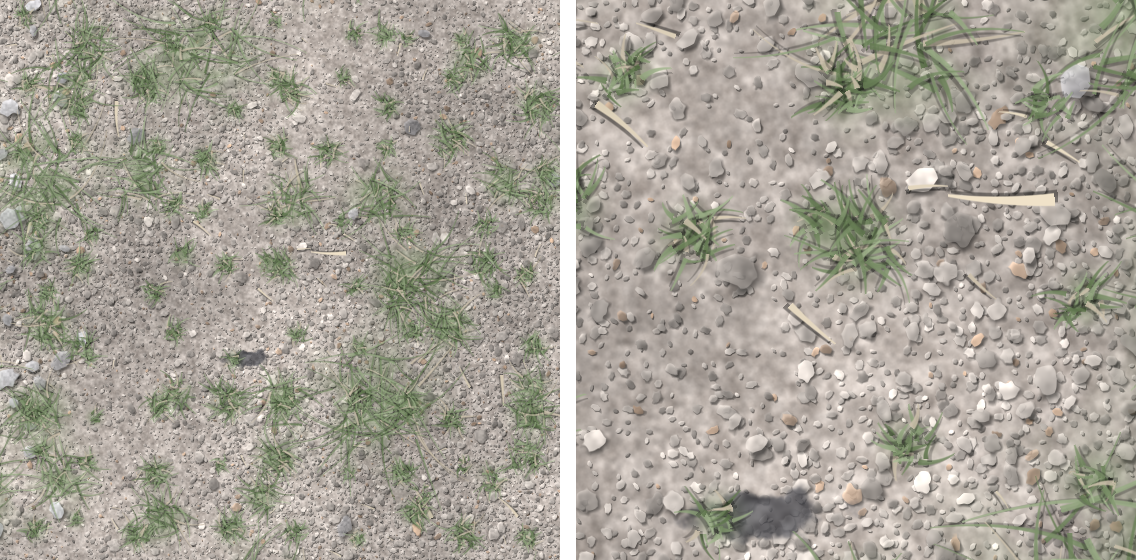
Left, the full canvas; right, a detail of the centre.
Reproduce this texture procedurally as a Shadertoy shader.

```glsl
const vec3 SOIL = vec3(0.675, 0.64, 0.615);
const vec3 PEBBLE = vec3(0.76, 0.73, 0.705);
const vec3 ROCK = vec3(0.77, 0.765, 0.78);
const vec3 CLAY = vec3(0.75, 0.64, 0.55);
const vec3 STRAW = vec3(0.86, 0.81, 0.72);
const vec3 GRASS_DARK = vec3(0.33, 0.42, 0.26);
const vec3 GRASS_LIGHT = vec3(0.68, 0.75, 0.60);
const vec3 CHARRED = vec3(0.30, 0.30, 0.32);

float hash(vec2 p) {
    vec3 q = fract(p.xyx * 0.1031);
    q += dot(q, q.yzx + 33.33);
    return fract((q.x + q.y) * q.z);
}
vec2 hash2(vec2 p) { return vec2(hash(p + 3.7), hash(p + 41.3)); }

float noise(vec2 p) {
    vec2 i = floor(p), f = fract(p);
    f = f * f * (3.0 - 2.0 * f);
    return mix(mix(hash(i), hash(i + vec2(1, 0)), f.x),
               mix(hash(i + vec2(0, 1)), hash(i + vec2(1, 1)), f.x), f.y);
}
float fbm(vec2 p) {
    float sum = 0.0, amp = 0.5;
    for (int i = 0; i < 4; i++, amp *= 0.5) {
        sum += amp * noise(p);
        p = mat2(1.6, 1.2, -1.2, 1.6) * p + 7.3;
    }
    return sum;
}
vec2 rotate(vec2 p, float a) {
    return vec2(cos(a) * p.x + sin(a) * p.y, cos(a) * p.y - sin(a) * p.x);
}

// 0 on the trodden diagonal path, 1 on loose stony ground
float roughness(vec2 p) {
    float across = abs(dot(p - vec2(0.38, 0.5), vec2(0.86, -0.5)));
    return smoothstep(0.02, 0.28, across + 0.4 * (noise(p * 7.0 + 20.0) - 0.5));
}
float leftEdge(vec2 p) { return 1.0 - smoothstep(0.04, 0.19, p.x + 0.08 * noise(p * 9.0)); }

float stoneDistance(vec2 p, float angle, float aspect) {
    vec2 q = abs(rotate(p, angle) * vec2(1.0, aspect));
    return mix(length(q), max(q.x, 0.5 * q.x + 0.87 * q.y), 0.7);
}

// density: chance on the path, on rough ground, and extra at the left edge
vec3 addStones(vec3 col, vec2 p, float scale, vec3 density, vec3 tone, float seed) {
    vec2 g = p * scale, base = floor(g);
    float aa = scale / iResolution.y;
    float ragged = noise(g * 3.5 + seed) - 0.5, facet = noise(g * 2.2 + seed + 60.0) - 0.5;
    for (int k = 0; k < 9; k++) {
        vec2 cell = base + vec2(k % 3 - 1, k / 3 - 1), key = cell + seed, site = cell / scale;
        float chance = mix(density.x, density.y, roughness(site)) + density.z * leftEdge(site);
        if (hash(key) > chance) continue;
        vec2 off = g - cell - 0.15 - 0.7 * hash2(key), rnd = hash2(key + 91.0);
        float size = mix(0.22, 0.55, rnd.x * rnd.x) * (1.0 + 0.5 * ragged);
        float angle = 6.28 * rnd.y, aspect = 1.0 + 0.8 * hash(key + 13.0);
        float shade = stoneDistance(off - vec2(0.08, -0.11), angle, aspect);
        col *= 1.0 - 0.46 * (1.0 - smoothstep(size * 0.7, size * 1.35, shade));
        float d = stoneDistance(off, angle, aspect) - size;
        float light = 0.76 + 0.42 * hash(key + 57.0) + 0.1 * dot(off, vec2(-0.6, 0.8)) / size + 0.22 * facet;
        vec3 stone = mix(tone, CLAY, step(0.95, hash(key + 71.0))) * light;
        float exposed = mix(0.55, 1.0, hash(key + 83.0));
        col = mix(col, stone, exposed * (1.0 - smoothstep(-aa, aa, d)));
    }
    return col;
}

// Coverage of a tapered, bent strip growing from the origin along x
float blade(vec2 p, float len, float bend, float width) {
    float t = p.x / len, px = 1.0 / iResolution.y;
    if (t < 0.0 || t > 1.0) return 0.0;
    float d = abs(p.y - bend * len * t * t) / sqrt(1.0 + 4.0 * bend * bend * t * t);
    return 1.0 - smoothstep(-px, px, d - width * (1.0 - 0.8 * t));
}
vec3 addStraws(vec3 col, vec2 p, float scale, float chance, float seed) {
    for (int k = 0; k < 9; k++) {
        vec2 cell = floor(p * scale) + vec2(k % 3 - 1, k / 3 - 1), key = cell + seed;
        if (hash(key) > chance) continue;
        vec2 q = rotate(p - (cell + hash2(key)) / scale, 6.28 * hash(key + 5.0));
        float len = (0.2 + 0.4 * hash(key + 9.0)) / scale, bend = 0.4 * (hash(key + 15.0) - 0.5);
        col *= 1.0 - 0.4 * blade(q + 0.002, len, bend, 0.06 * len);
        col = mix(col, STRAW * (0.9 + 0.2 * hash(key + 21.0)), blade(q, len, bend, 0.06 * len));
    }
    return col;
}
vec3 addTufts(vec3 col, vec2 p, float scale, float maxSize, float seed) {
    for (int k = 0; k < 9; k++) {
        vec2 cell = floor(p * scale) + vec2(k % 3 - 1, k / 3 - 1), key = cell + seed;
        vec2 off = p - (cell + 0.2 + 0.6 * hash2(key)) / scale;
        float vigour = hash(key + 31.0) * mix(0.6, 1.0, roughness(cell / scale));
        float size = mix(0.02, maxSize, vigour * vigour);
        if (length(off) > size * 1.5) continue;
        // Matted green and shaded base
        float cover = exp(-3.0 * dot(off, off) / (size * size)) * smoothstep(0.25, 0.6, fbm(p * 28.0));
        col = mix(col, mix(GRASS_DARK, GRASS_LIGHT, noise(p * 120.0)), 0.65 * cover);
        for (int i = 0; i < 60; i++) {
            if (float(i) > 8.0 + 60.0 * vigour) break;
            vec2 id = key * 7.0 + float(i) * vec2(3.0, 5.0);
            float len = size * mix(0.3, 0.9, hash(id + 11.0)), bend = 1.2 * (hash(id + 23.0) - 0.5);
            vec2 q = rotate(off - (hash2(id) - 0.5) * size, 6.28 * hash(id + 17.0));
            float width = mix(0.001, 0.0022, hash(id + 29.0));
            col *= 1.0 - 0.25 * blade(q + 0.002, len, bend, width);
            vec3 tint = mix(GRASS_DARK, GRASS_LIGHT, 0.75 * hash(id + 37.0) + 0.25 * q.x / len);
            tint = mix(tint, STRAW * 0.93, step(0.84, hash(id + 43.0)));
            col = mix(col, tint, 0.85 * blade(q, len, bend, width));
        }
    }
    return col;
}

void mainImage(out vec4 fragColor, in vec2 fragCoord) {
    vec2 p = fragCoord / iResolution.y;
    // Dusty soil, then stones from grit to rocks
    vec3 col = SOIL + 0.34 * (fbm(p * 110.0) - 0.47);
    col = addStones(col, p, 150.0, vec3(0.35, 0.72, 0.0), PEBBLE, 17.0);
    col = addStones(col, p, 80.0, vec3(0.14, 0.6, 0.1), PEBBLE, 210.0);
    col = addStones(col, p, 46.0, vec3(0.03, 0.2, 0.3), PEBBLE, 430.0);
    col = addStones(col, p, 24.0, vec3(0.01, 0.02, 0.4), ROCK, 650.0);
    // Broad light and damp patches, fine grit over everything
    float patches = 0.42 * (fbm(p * 4.0 + 3.0) - 0.46) + 0.2 * (fbm(p * 17.0) - 0.47);
    col *= 1.05 + patches + 0.05 * leftEdge(p) + 0.2 * (noise(p * 270.0) - 0.5);
    // Charred smear near the middle
    float smear = length((p - vec2(0.44, 0.36)) / vec2(0.055, 0.011)) + 2.4 * (fbm(p * 60.0) - 0.5);
    col = mix(col, CHARRED + 0.25 * (noise(p * 170.0) - 0.5), 0.8 * (1.0 - smoothstep(0.6, 1.2, smear)));
    // Dry stalks and grass
    col = addStraws(col, p, 9.0, 0.18, 33.0);
    col = addStraws(col, p, 24.0, 0.12, 77.0);
    col = addTufts(col, p, 5.0, 0.16, 52.0);
    col = addTufts(col, p, 9.0, 0.06, 140.0);
    fragColor = vec4(clamp(col, 0.0, 1.0), 1.0);
}
```
